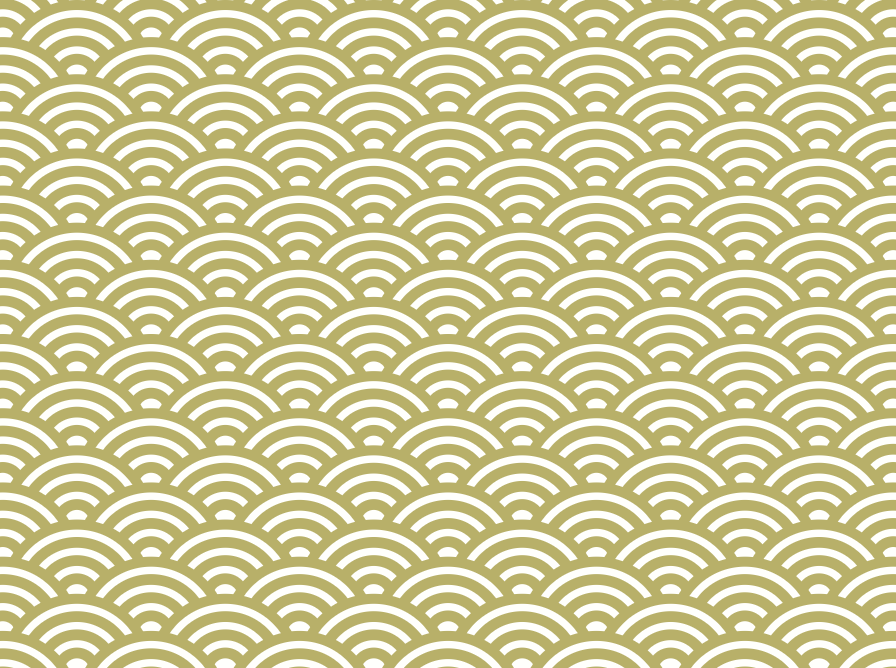
This pattern is drawn by a WebGL 1 fragment shader. Its source:

```glsl
precision highp float;

uniform vec2 u_resolution;

const vec3 OLIVE = vec3(0.72, 0.69, 0.41);
const vec3 WHITE = vec3(1.0, 1.0, 0.99);
const float REPEATS_DOWN = 9.0;    // one unit is half the spacing between columns
const float FAN_RADIUS = 1.04;     // slightly over 1 so that neighbours overlap
const float OUTER_STRIPE = 0.905;  // outer radius of the largest white stripe
const float STRIPE_PITCH = 0.245;
const float STRIPE_WIDTH = 0.1;
const float CORE_RADIUS = 0.17;
const float ROW_STEP = 0.5;

// Antialiased coverage of a signed distance, negative inside.
float coverage(float dist, float pixel) {
  return clamp(0.5 - dist / pixel, 0.0, 1.0);
}

// White amount of concentric stripes around a solid core.
float stripes(float radius, float pixel) {
  float white = coverage(radius - CORE_RADIUS, pixel);
  for (int i = 0; i < 3; i++) {
    float middle = OUTER_STRIPE - 0.5 * STRIPE_WIDTH - float(i) * STRIPE_PITCH;
    float band = abs(radius - middle) - 0.5 * STRIPE_WIDTH;
    white = max(white, coverage(band, pixel));
  }
  return white;
}

void main() {
  float pixel = REPEATS_DOWN / u_resolution.y;
  vec2 p = (gl_FragCoord.xy - vec2(0.5 * u_resolution.x, 0.0)) * pixel;

  // Paint overlapping rows from back to front; lower rows cover higher ones.
  float firstRow = floor(p.y / ROW_STEP);
  float white = 0.0;
  for (int i = 4; i >= 0; i--) {
    float row = firstRow + float(i);
    float shift = mod(row + 1.0, 2.0);
    vec2 q;
    q.x = mod(p.x - shift + 1.0, 2.0) - 1.0;
    q.y = p.y - (row * ROW_STEP - FAN_RADIUS);

    // The overlap lets a fan reach past its cell, but only behind a lower row.
    float radius = length(q);
    white = mix(white, stripes(radius, pixel), coverage(radius - FAN_RADIUS, pixel));
  }

  gl_FragColor = vec4(mix(OLIVE, WHITE, white), 1.0);
}
```
